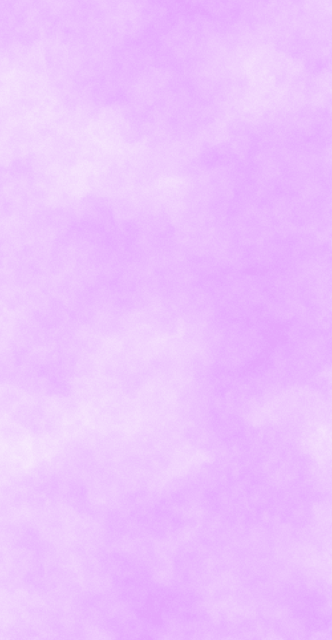
Write a Shadertoy shader that draws this texture.

```glsl
float hash(vec2 p) {
    vec3 q = fract(p.xyx * vec3(0.1031, 0.1030, 0.0973));
    q += dot(q, q.yzx + 33.33);
    return fract((q.x + q.y) * q.z);
}

float valueNoise(vec2 p) {
    vec2 cell = floor(p), f = fract(p);
    vec2 w = f * f * f * (f * (f * 6.0 - 15.0) + 10.0);
    float low = mix(hash(cell), hash(cell + vec2(1, 0)), w.x);
    float high = mix(hash(cell + vec2(0, 1)), hash(cell + vec2(1, 1)), w.x);
    return mix(low, high, w.y);
}

// Each octave is rotated to hide the lattice
float fbm(vec2 p, int octaves) {
    float sum = 0.0, amplitude = 0.5;
    for (int i = 0; i < octaves; i++) {
        sum += amplitude * (valueNoise(p) - 0.5);
        p = mat2(0.8, 0.6, -0.6, 0.8) * p * 2.03 + 17.3;
        amplitude *= 0.5;
    }
    return sum;
}

vec2 fbmPair(vec2 p, int octaves) {
    return vec2(fbm(p, octaves), fbm(p + 51.7, octaves));
}

void mainImage(out vec4 fragColor, in vec2 fragCoord) {
    vec2 uv = fragCoord / iResolution.xy;
    vec2 p = fragCoord / iResolution.x;

    // Broad warp bends the clouds, fine warp feathers their edges
    vec2 warped = p + 0.18 * fbmPair(p * 3.5 + 8.0, 3);
    warped += 0.08 * fbmPair(p * 26.0, 4);

    // Soft clouds with smaller dabs of pigment
    float tone = 0.51 + 1.3 * fbm(warped * vec2(3.2, 3.8) + 4.6, 6);
    tone += 0.5 * fbm(warped * 9.0 + 31.0, 5);

    // Dry brush texture, stronger in some patches, and paper grain
    float patchiness = 0.7 + 0.6 * valueNoise(p * 7.0 + 90.0);
    tone += 0.3 * patchiness * fbm(p * 55.0 + 70.0, 3);
    tone += 0.13 * (valueNoise(p * 250.0) - 0.5);

    // Paint thins out irregularly toward the side edges
    float side = abs(uv.x - 0.5) * 2.0;
    tone += 0.2 * smoothstep(0.82, 1.05, side) * valueNoise(p * 4.0 + 12.0);

    vec3 deepLilac = vec3(0.90, 0.66, 0.99);
    vec3 paleLilac = vec3(0.96, 0.89, 0.993);
    vec3 color = mix(deepLilac, paleLilac, clamp(tone, 0.0, 1.25));
    fragColor = vec4(min(color, 1.0), 1.0);
}
```
